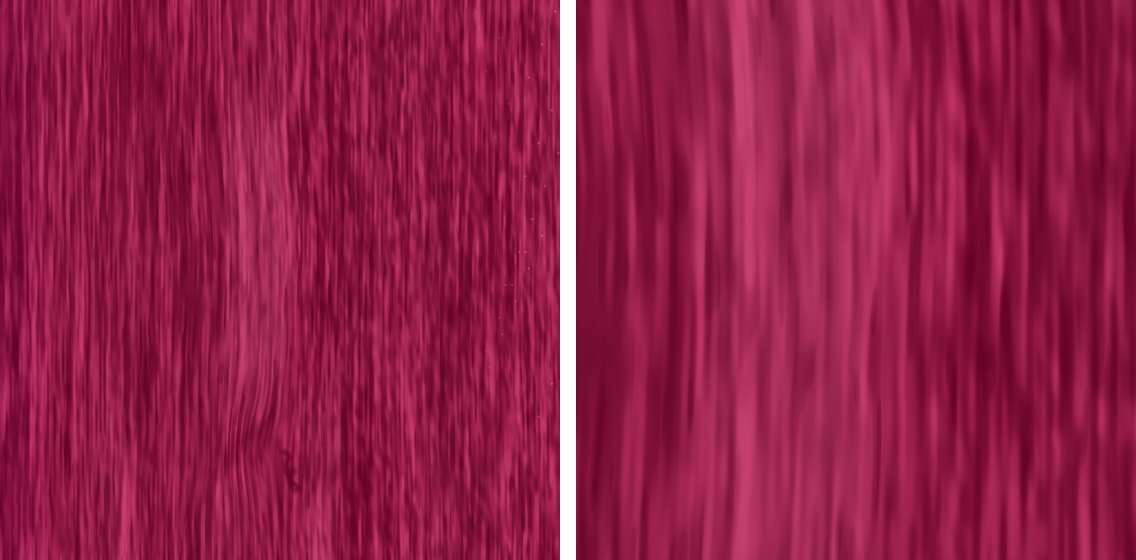
Left: the whole. Right: its middle third, enlarged.
A Shadertoy shader for this texture:

```glsl
const vec3 DEEP   = vec3(0.40, 0.015, 0.155);
const vec3 WINE   = vec3(0.495, 0.055, 0.215);
const vec3 BERRY  = vec3(0.555, 0.09, 0.26);
const vec3 ROSE   = vec3(0.63, 0.13, 0.31);
const vec3 BLUSH  = vec3(0.77, 0.225, 0.42);
const vec3 DUSTY  = vec3(0.0, 0.04, 0.03);      // greyer tint of the heart
const vec3 VIOLET = vec3(0.0, -0.012, 0.012);   // cooler tint of the left edge

// Grain scales: streaks across and along the canvas
const vec2 BAND   = vec2(12.0, 0.9);
const vec2 STREAK = vec2(44.0, 3.5);
const vec2 FIBRE  = vec2(110.0, 6.0);
const vec2 LINE   = vec2(165.0, 3.0);
const vec2 HAIR   = vec2(250.0, 13.0);
const vec2 FLECK  = vec2(150.0, 42.0);
const vec2 PORE   = vec2(210.0, 22.0);
const vec3 DARK_BANDS = vec3(0.28, 0.63, 0.81);
const float BAND_WIDTH = 0.035;
const vec2 HEART = vec2(0.45, 0.50);
const vec2 KNOT  = vec2(0.42, 0.20);
const float GLINT_CELLS = 170.0;

float hash(vec2 p) {
    return fract(sin(dot(p, vec2(127.1, 311.7))) * 43758.5453);
}

// Signed smooth noise running along one fibre column
float fibre(float column, float y, float seed) {
    y += hash(vec2(column, seed)) * 17.0;
    float cell = floor(y);
    float t = smoothstep(0.0, 1.0, fract(y));
    float id = column + seed * 37.0;
    return mix(hash(vec2(id, cell)), hash(vec2(id, cell + 1.0)), t) * 2.0 - 1.0;
}

// Neighbouring columns are staggered, so streak ends never line up
float grain(vec2 p, float seed) {
    float column = floor(p.x);
    float t = smoothstep(0.0, 1.0, fract(p.x));
    return mix(fibre(column, p.y, seed), fibre(column + 1.0, p.y, seed), t);
}

// Grain with steeper edges for crisp lines
float crispGrain(vec2 p, float seed) {
    float g = grain(p, seed);
    return g * (1.6 - 0.6 * g * g);
}

float bump(vec2 p, vec2 size) {
    p /= size;
    return exp(-dot(p, p));
}

float segment(vec2 p, vec2 a, vec2 b) {
    vec2 ab = b - a;
    return length(p - a - ab * clamp(dot(p - a, ab) / dot(ab, ab), 0.0, 1.0));
}

// Grain drifts gently, swings through the heart and bends round the knot
vec2 bendGrain(vec2 p) {
    float centre = bump(p - HEART, vec2(0.13, 0.6));
    float drift = 0.004 * grain(p * vec2(4.0, 2.5), 1.0);
    drift += 0.0008 * grain(p * vec2(30.0, 22.0), 2.0);
    drift += centre * (0.009 * sin(p.y * 7.0 + 1.0) + 0.008 * grain(p * vec2(9.0, 5.0), 3.0));
    drift += (p.x - KNOT.x + 0.025) * 0.4 * bump(p - KNOT, vec2(0.06, 0.08));
    return vec2(p.x + drift, p.y);
}

float ramp(float a, float b, float x) {
    return clamp((x - a) / (b - a), 0.0, 1.0);
}

vec3 woodColor(float tone) {
    vec3 color = mix(DEEP, WINE, ramp(-2.4, -0.75, tone));
    color = mix(color, BERRY, ramp(-0.75, 0.0, tone));
    color = mix(color, ROSE, ramp(0.0, 0.85, tone));
    return mix(color, BLUSH, ramp(0.85, 2.6, tone));
}

void mainImage(out vec4 fragColor, in vec2 fragCoord) {
    vec2 uv = fragCoord / iResolution.xy;
    vec2 p = bendGrain(uv);

    // Pale heart, tapering towards the top
    float halfWidth = mix(0.065, 0.045, uv.y);
    float heart = 1.0 - smoothstep(halfWidth * 0.4, halfWidth * 1.4, abs(p.x - HEART.x));
    heart *= smoothstep(0.16, 0.38, uv.y) * (1.0 - smoothstep(0.62, 0.9, uv.y));
    heart = max(heart, 0.6 * bump(p - vec2(KNOT.x, 0.08), vec2(0.04, 0.12)));

    // Layered grain, from broad bands down to hairs
    float tone = 0.5 * grain(p * BAND, 4.0);
    tone += 0.6 * grain(p * STREAK, 5.0);
    tone += 0.75 * grain(p * FIBRE, 6.0);
    tone += 0.65 * crispGrain(p * LINE, 13.0);
    tone += 1.15 * crispGrain(p * HAIR, 7.0);

    // Short rippled flecks, strongest right of the heart
    float ripple = smoothstep(0.42, 0.62, uv.x);
    tone += mix(0.35, 0.75, ripple) * crispGrain((p + vec2(0.08 * p.y, 0.0)) * FLECK, 8.0);
    tone *= mix(1.0, 0.78, heart);

    // Lasting dark bands
    vec3 offset = (vec3(p.x) - DARK_BANDS) / BAND_WIDTH;
    tone -= 0.4 * dot(exp(-offset * offset), vec3(1.0));
    tone += 0.65 * heart + 0.24;

    // Dark pores along the fibres
    tone -= 0.9 * smoothstep(0.3, 0.75, grain(p * PORE, 9.0));

    // Knot: a slanted smudge and a narrow tapering gash
    vec2 rough = uv + 0.008 * vec2(grain(uv * 70.0, 10.0), grain(uv * 40.0, 11.0));
    float smudge = segment(rough, KNOT - vec2(0.035, 0.04), KNOT + vec2(0.035, 0.035));
    float gash = segment(rough, vec2(0.526, 0.13), vec2(0.511, 0.19));
    tone -= 0.9 * (1.0 - smoothstep(0.0, 0.025, smudge));
    tone -= 2.2 * (1.0 - smoothstep(0.0, 0.011, gash));

    vec3 color = woodColor(tone);
    float dusty = 0.5 + 0.5 * grain(p * vec2(14.0, 2.0), 12.0);
    color += DUSTY * (0.65 * heart + 0.45 * dusty - 0.15);
    color += VIOLET * (1.0 - smoothstep(0.0, 0.1, uv.x));

    // Sparse varnish glints near the right edge
    vec2 cell = floor(uv * GLINT_CELLS);
    float spark = step(0.985, hash(cell + 71.0)) * smoothstep(0.78, 1.0, uv.x);
    spark *= 1.0 - smoothstep(0.1, 0.5, length(fract(uv * GLINT_CELLS) - 0.5));
    color += 0.2 * spark;

    fragColor = vec4(clamp(color, 0.0, 1.0), 1.0);
}
```
